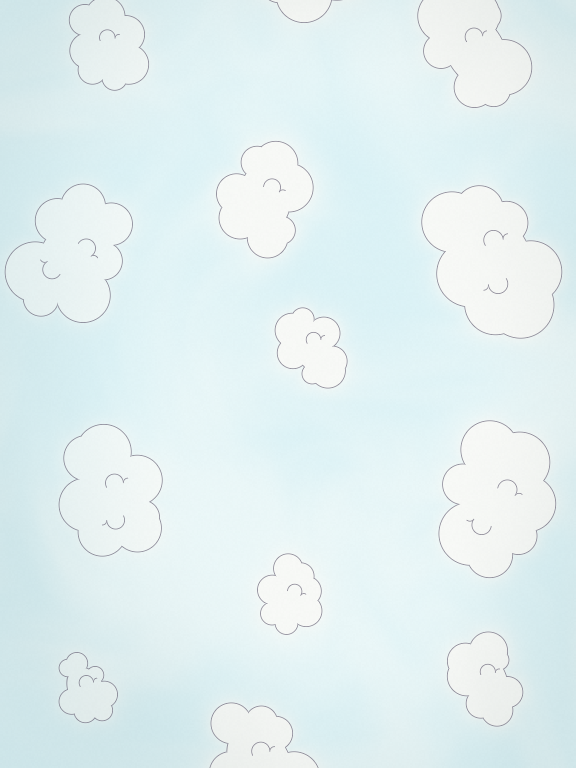
A Shadertoy shader for this pattern:

```glsl
// Scalloped, ink-outlined clouds drifting over a pale watercolor sky.
const float PI = 3.14159;

float hash(vec2 p) {
    p = fract(p * vec2(0.1031, 0.1137) + 0.37);
    p += dot(p, p.yx + 19.19);
    return fract((p.x + p.y) * p.x * 7.31);
}

// Soft blotches from folded, layered sines
float wash(vec2 p) {
    float sum = 0.0, amp = 0.5;
    for (int i = 0; i < 5; i++) {
        p = mat2(0.8, 0.6, -0.6, 0.8) * p * 1.7 + 1.3;
        p += 0.5 * sin(p.yx * 1.3);
        sum += amp * sin(p.x) * sin(p.y);
        amp *= 0.6;
    }
    return sum;
}

// Distance to an arc centred on angle mid, spanning reach to both sides
float arc(vec2 q, float r, float mid, float reach) {
    float a = mod(atan(q.x, q.y) - mid + PI, 2.0 * PI) - PI;
    a = clamp(a, -reach, reach) + mid;
    return length(q - r * vec2(sin(a), cos(a)));
}

// Large hook with a smaller one meeting it in a cusp
float curl(vec2 q, float r) {
    vec2 tip = r * vec2(sin(2.0), cos(2.0));
    return min(arc(q, r, 0.2, 1.8), arc(q - 1.5 * tip, 0.5 * r, 2.8 - PI, 0.8));
}

// Ring of uneven round lobes about a filled oval
float cloud(vec2 q, float size, vec2 id) {
    float d = (length(q / vec2(0.48, 0.7)) - size) * 0.5;
    for (float i = 0.0; i < 7.0; i++) {
        float h = hash(id * 3.7 + i * 5.3 + 11.0);
        float k = hash(id * 6.1 + i * 9.7 + 23.0);
        float a = (i + 0.6 * h) * 2.0 * PI / 7.0;
        vec2 c = size * mix(0.85, 1.12, k) * vec2(0.48 * cos(a), 0.74 * sin(a));
        d = min(d, length(q - c) - size * mix(0.23, 0.47, hash(vec2(h, k) * 91.0)));
    }
    return d;
}

void mainImage(out vec4 fragColor, in vec2 fragCoord) {
    vec2 uv = fragCoord / iResolution.xy;
    vec2 p = fragCoord / iResolution.y;
    float px = 1.0 / iResolution.y;

    // Staggered, jittered grid of clouds
    vec2 cell = vec2(0.25, 0.27);
    float body = 1.0, ink = 1.0;
    for (int i = -1; i <= 1; i++)
    for (int j = -2; j <= 1; j++) {
        vec2 id = floor(p / cell) + vec2(i, j);
        vec2 jitter = vec2(hash(id + 31.7), hash(id + 57.3)) - 0.5;
        vec2 centre = (id + vec2(0.5, 0.4 + 0.5 * mod(id.x, 2.0)) + 0.32 * jitter) * cell;
        float size = mix(0.045, 0.1, hash(id * 2.3 + 71.9));
        float tilt = 1.2 * (hash(id + 83.1) - 0.5);
        vec2 q = mat2(cos(tilt), sin(tilt), -sin(tilt), cos(tilt)) * (p - centre);
        body = min(body, cloud(q, size, id));

        // Curls: one in each cloud, a second in the large ones
        float r = 0.006 + 0.07 * size;
        ink = min(ink, curl(q - size * vec2(0.1, 0.2), r));
        if (size > 0.08) ink = min(ink, curl(-q - size * vec2(0.15, 0.35), r));
    }
    ink = min(ink, abs(body));

    // Sky wash, cooler toward the upper left
    float blue = 0.5 + 0.85 * wash(p * 4.2) + 0.3 * (uv.y - uv.x);
    vec3 col = mix(vec3(0.918, 0.967, 0.97), vec3(0.858, 0.947, 0.962), smoothstep(0.0, 1.0, blue));

    // Narrow unpainted halo and paper-white cloud, tinted on the left
    vec3 paper = mix(vec3(0.928, 0.97, 0.971), vec3(0.968, 0.974, 0.964), smoothstep(0.0, 0.45, uv.x));
    float halo = exp(-max(body, 0.0) / 0.011);
    col = mix(col, paper, 0.65 * halo);
    col = mix(col, paper, clamp(0.5 - body / px, 0.0, 1.0));

    // Uneven, slightly grey light toward the borders and faint paper tooth
    vec2 e = uv - vec2(0.55, 0.52);
    float shade = smoothstep(0.28, 0.66, length(e) + 0.09 * wash(p * 2.6 + 5.0));
    col *= mix(vec3(1.0), vec3(0.938, 0.948, 0.948), shade);
    col += 0.008 * (hash(floor(p * 500.0)) - 0.5);

    // Fine, crisp violet-grey pen line
    float line = clamp((0.0005 - ink) / px + 0.5, 0.0, 1.0);
    col = mix(col, vec3(0.38, 0.36, 0.44), 0.72 * line);
    fragColor = vec4(col, 1.0);
}
```
